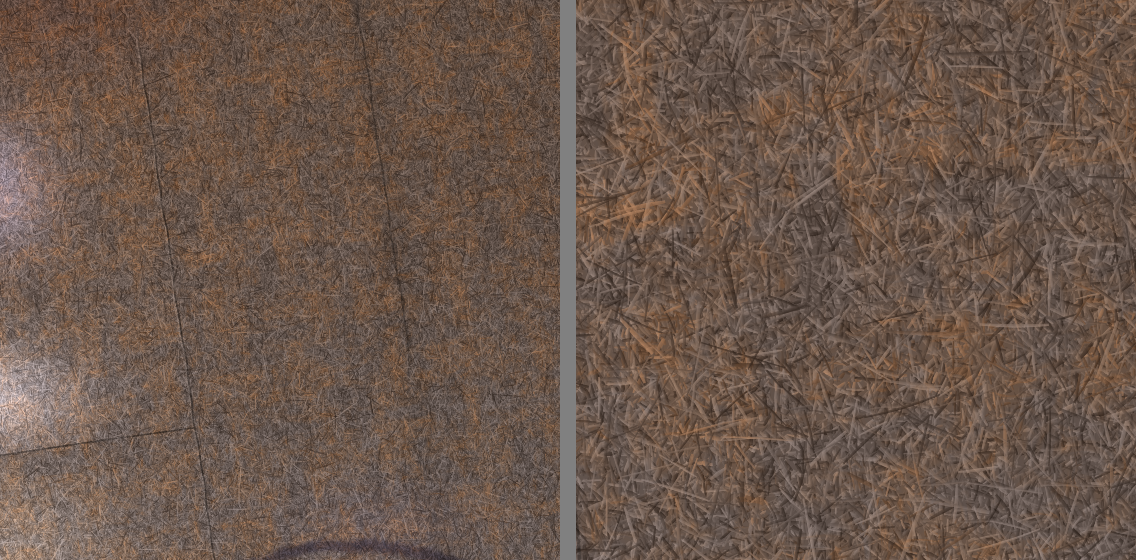
Left, the full canvas; right, a detail of the centre.
Give the GLSL for this texture, as a WebGL 2 fragment shader.

```glsl
#version 300 es
precision highp float;

uniform vec2 u_resolution;
out vec4 fragColor;

vec4 hash4(vec2 cell) {
    vec2 k = vec2(dot(cell, vec2(12.99, 78.23)), dot(cell, vec2(39.35, 11.14)));
    return fract(sin(vec4(k, k.x + k.y, k.x - k.y)) * 43758.5);
}

// Soft mottling from layered, warped sines, about -1 to 1
float mottle(vec2 p) {
    float sum = 0.0, amp = 0.5;
    for (int i = 0; i < 5; i++) {
        p = mat2(0.8, 0.6, -0.6, 0.8) * p * 1.7 + 1.3;
        p += 0.6 * sin(p.yx * 1.3);
        sum += amp * sin(p.x) * sin(p.y);
        amp *= 0.72;
    }
    return sum;
}

// One layer of scattered fibres; x of the state is tone, y is rust
vec2 layFibres(vec2 state, vec2 p, float scale, float seed) {
    vec2 g = p * scale + seed * 7.31;
    float px = scale / u_resolution.y;
    for (int y = -1; y <= 1; y++) {
        for (int x = -1; x <= 1; x++) {
            vec2 cell = floor(g) + vec2(x, y);
            vec4 h = hash4(cell + seed * 17.0);
            vec4 k = hash4(cell + seed * 23.0 + 5.5);
            vec2 q = g - cell - h.xy;

            // Directions lean towards the upright
            float s = 2.0 * h.z - 1.0;
            float angle = 1.7 + 1.57 * s * mix(1.0, abs(s), 0.4);
            q = vec2(dot(q, vec2(cos(angle), sin(angle))),
                     dot(q, vec2(-sin(angle), cos(angle))));
            q.y += (k.x - 0.5) * 0.14 * q.x * q.x;

            float width = scale * mix(0.0006, 0.0014, k.y * k.y);
            float halfLength = mix(0.25, 0.9, h.w);
            float d = abs(q.y) - width * (1.0 - 0.4 * abs(q.x) / halfLength);
            d = max(d, abs(q.x) - halfLength);
            float mask = 1.0 - smoothstep(-0.5 * px, 0.6 * px, d);
            float bevel = 0.2 * clamp(q.y / width, -1.0, 1.0);
            state.x = mix(state.x, k.z + bevel, mask * 0.62);
            state.y = mix(state.y, step(0.8, k.w), mask * 0.7);
        }
    }
    return state;
}

// Thin line with soft edges
float seam(float d, float width) {
    return 1.0 - smoothstep(width * 0.4, width + 0.7 / u_resolution.y, abs(d));
}

float glow(vec2 p, vec2 centre, vec2 size) {
    vec2 q = (p - centre) / size;
    return exp(-dot(q, q));
}

void main() {
    vec2 p = gl_FragCoord.xy / u_resolution.y;
    float broad = mottle(p * 3.0);
    float patches = mottle(p * 19.0 + 4.0);
    float specks = mottle(p * 60.0 + 9.0);

    // Pressed fibres, from fine dust to long strands
    vec2 state = vec2(0.45, 0.0);
    float scale = 250.0;
    for (int i = 0; i < 9; i++) {
        state = layFibres(state, p, scale, float(i) + 1.0);
        scale *= 0.78;
    }
    float tone = state.x + 0.05 * patches + 0.03 * broad;
    vec3 color = mix(vec3(0.205, 0.155, 0.125), vec3(0.59, 0.505, 0.455), tone);

    // Warm and grey stains between the fibres
    float warmth = smoothstep(-0.5, 0.5, 0.6 * patches + 0.5 * specks);
    color *= mix(vec3(0.97, 1.01, 1.06), vec3(1.04, 0.99, 0.92), warmth);

    // Rusty flakes gather in patches
    float rust = max(state.y * smoothstep(-0.3, 0.6, patches),
                     0.7 * smoothstep(0.55, 0.9, specks + 0.4 * patches));
    color = mix(color, vec3(0.60, 0.40, 0.25) * (0.5 + 0.75 * tone), rust * 0.6);

    // Warm and darker above, grey and lighter below
    color *= 1.18 - 0.14 * p.x - 0.13 * p.y;
    color *= mix(vec3(0.98, 1.0, 1.03), vec3(1.02, 0.98, 0.94), smoothstep(0.1, 0.9, p.y));
    color *= 1.0 - vec3(0.08, 0.15, 0.16) * glow(p, vec2(0.08, 1.0), vec2(0.25, 0.14));

    // Window light on the left, broken by the cross joint
    float joint = p.y - 0.186 - 0.149 * p.x;
    float above = smoothstep(-0.004, 0.004, joint);
    float cool = glow(p, vec2(-0.03, 0.66), vec2(0.11, 0.11));
    float bright = glow(p, vec2(-0.04, 0.29), vec2(0.17, 0.09)) * mix(0.3, 1.0, above);
    float low = glow(p, vec2(0.03, 0.02), vec2(0.16, 0.12));
    float sheen = 0.75 + 0.5 * tone;
    color += sheen * (vec3(0.21, 0.22, 0.31) * cool
                    + vec3(0.29, 0.30, 0.34) * bright
                    + vec3(0.13, 0.125, 0.12) * low);

    // Plank joints
    float wobble = 0.0012 * sin(p.y * 31.0) + 0.0008 * sin(p.y * 83.0);
    float leftSide = p.x - 0.384 + 0.147 * p.y + wobble;
    float rightSide = p.x - 0.786 + 0.149 * p.y - wobble;
    float leftSeam = seam(leftSide, 0.0012) * smoothstep(0.97, 0.9, p.y);
    float rightSeam = seam(rightSide, 0.0013) * smoothstep(0.3, 0.42, p.y);
    float crossSeam = seam(joint + wobble, 0.0014) * step(leftSide, 0.0);
    float gap = max(max(leftSeam, rightSeam * 0.8), crossSeam);
    color *= 1.0 - gap * (0.34 + 0.2 * patches);
    color += 0.05 * seam(leftSide + 0.003, 0.001) * smoothstep(0.97, 0.9, p.y);
    color *= 1.0 - 0.09 * exp(-abs(rightSide) * 45.0);

    // Worn dark ring at the lower edge
    float ring = length(p - vec2(0.63, -0.42)) - 0.447 + 0.008 * patches;
    float band = 1.0 - smoothstep(0.003, 0.02, abs(ring));
    color = mix(color, color * vec3(0.62, 0.61, 0.72), band * 0.85);
    color += vec3(0.02, 0.02, 0.04) * glow(p, vec2(0.68, 0.06), vec2(0.16, 0.07));

    fragColor = vec4(clamp(color, 0.0, 1.0), 1.0);
}
```
